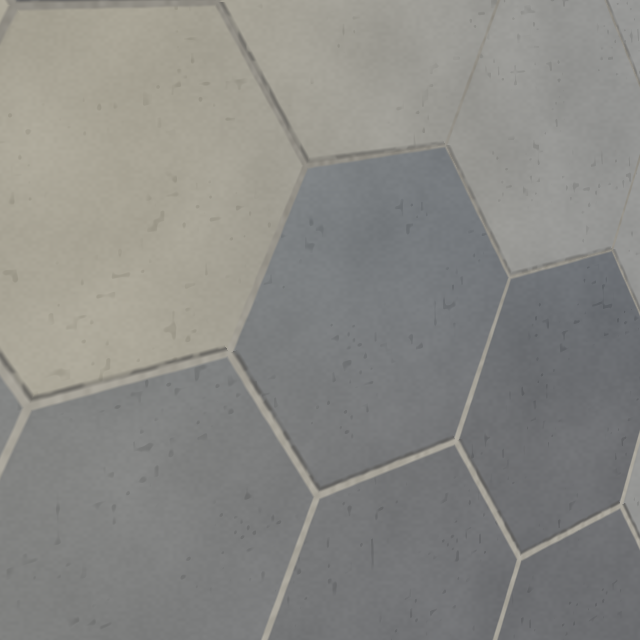
This pattern is drawn by a Shadertoy shader. Its source:

```glsl
// Floor plane to canvas, in tile side lengths (columns: across, along, origin)
const mat3 FLOOR_TO_CANVAS = mat3(0.2835, 0.1152, 0.111,
                                  -0.0098, 0.2813, 0.0,
                                  0.6018, 0.5146, 1.0);
const float APOTHEM = 0.8660254;
const vec2 LATTICE = vec2(3.0, 2.0 * APOTHEM);

const float GROUT_HALF_WIDTH = 0.021;
const float SHADOW_WIDTH = 0.013;
const float EDGE_SOFTNESS = 0.009;
const vec2 SHADOW_SIDE = vec2(-0.6, -0.8);

const vec3 CREAM = vec3(0.665, 0.648, 0.592);
const vec3 PALE_GREY = vec3(0.590, 0.592, 0.585);
const vec3 MID_GREY = vec3(0.505, 0.508, 0.502);
const vec3 DARK_GREY = vec3(0.435, 0.440, 0.450);
const vec3 SLATE = vec3(0.385, 0.395, 0.430);
const vec3 GROUT_DIM = vec3(0.565, 0.552, 0.520);
const vec3 GROUT_BRIGHT = vec3(0.660, 0.645, 0.605);
const vec3 SHADOW = vec3(0.350, 0.345, 0.335);

const float TILE_VARIATION = 0.016;
const float MOTTLE = 0.075;
const float GRAIN = 0.018;
const float SPECKS = 0.05;

float hash(vec2 p) {
    vec3 q = fract(vec3(p.xyx) * 0.1031);
    q += dot(q, q.yzx + 33.33);
    return fract((q.x + q.y) * q.z);
}

float noise(vec2 p) {
    vec2 i = floor(p), f = fract(p);
    f = f * f * (3.0 - 2.0 * f);
    return mix(mix(hash(i), hash(i + vec2(1, 0)), f.x),
               mix(hash(i + vec2(0, 1)), hash(i + vec2(1, 1)), f.x), f.y);
}

float fbm(vec2 p) {
    float sum = 0.0, amp = 0.5;
    for (int i = 0; i < 4; i++) {
        sum += amp * noise(p);
        p = mat2(1.6, 1.2, -1.2, 1.6) * p + 7.3;
        amp *= 0.5;
    }
    return sum;
}

// Centre of the flat-topped hexagon that holds p
vec2 hexCentre(vec2 p) {
    vec2 a = LATTICE * floor(p / LATTICE + 0.5);
    vec2 b = LATTICE * (floor(p / LATTICE) + 0.5);
    return distance(p, a) < distance(p, b) ? a : b;
}

// Distance to the nearest side, with that side's outward normal
float hexEdge(vec2 p, out vec2 normal) {
    vec2 a = abs(p), s = vec2(p.x < 0.0 ? -1.0 : 1.0, p.y < 0.0 ? -1.0 : 1.0);
    float slanted = dot(a, vec2(APOTHEM, 0.5));
    normal = s * (a.y > slanted ? vec2(0, 1) : vec2(APOTHEM, 0.5));
    return APOTHEM - max(a.y, slanted);
}

// A pale band crosses the floor and turns down at the right
vec3 tileColour(vec2 centre, vec2 uv) {
    float row = centre.y / APOTHEM;
    vec3 pale = mix(CREAM, PALE_GREY, smoothstep(0.15, 1.0, uv.x));
    float shade = clamp(0.8 * uv.x + 0.35 * (0.5 - uv.y), 0.0, 1.0);
    vec3 dark = mix(MID_GREY, DARK_GREY, smoothstep(0.1, 0.85, shade));
    dark += vec3(-0.012, 0.0, 0.012) * smoothstep(0.25, 0.7, uv.y);
    bool inBand = row > 0.5 && row < 2.5;
    vec3 colour = inBand || centre.x > 2.0 ? pale : dark;
    if (row > 2.5) colour = SLATE;
    return colour + TILE_VARIATION * (hash(centre * 7.0 + 40.0) - 0.5);
}

void mainImage(out vec4 fragColor, in vec2 fragCoord) {
    vec2 uv = fragCoord / iResolution.xy;
    vec3 projected = inverse(FLOOR_TO_CANVAS) * vec3(uv, 1.0);
    vec2 p = projected.xy / projected.z;
    float soft = max(EDGE_SOFTNESS, fwidth(p.y));

    vec2 centre = hexCentre(p), normal;
    float edge = hexEdge(p - centre, normal);

    // Tile face with cloudy stains, fine grain and small pits
    vec3 colour = tileColour(centre, uv);
    colour += MOTTLE * (fbm(p * 2.3 + centre * 5.0 + 20.0) - 0.47);
    colour += GRAIN * (noise(uv * vec2(150.0, 190.0)) - 0.5);
    float pit = smoothstep(0.80, 0.95, noise(p * 27.0 + 90.0));
    colour -= SPECKS * pit * smoothstep(0.45, 0.65, noise(p * 4.0 + 60.0));

    // Grout, brighter in the foreground and thinner at the far corner
    float far = smoothstep(0.35, 0.9, uv.x * uv.y * 1.6);
    float halfWidth = GROUT_HALF_WIDTH * mix(1.0, 0.5, far);
    halfWidth += 0.004 * (noise(p * 14.0) - 0.5);
    vec3 grout = mix(GROUT_BRIGHT, GROUT_DIM, smoothstep(0.3, 0.75, uv.y));
    grout += 0.06 * (noise(p * 30.0) - 0.5);

    // Broken shadow line along the raised lower-left sides
    float facing = smoothstep(0.0, 0.8, dot(normal, SHADOW_SIDE));
    float line = 1.0 - smoothstep(0.0, SHADOW_WIDTH + soft, abs(edge - halfWidth - 0.005));
    float broken = mix(0.45, 1.0, smoothstep(0.2, 0.65, noise(p * 22.0 + 11.0)));

    colour = mix(colour, grout, 1.0 - smoothstep(-soft, soft, edge - halfWidth));
    colour = mix(colour, SHADOW, 0.75 * line * facing * broken * mix(1.0, 0.6, far));
    fragColor = vec4(clamp(colour, 0.0, 1.0), 1.0);
}
```
